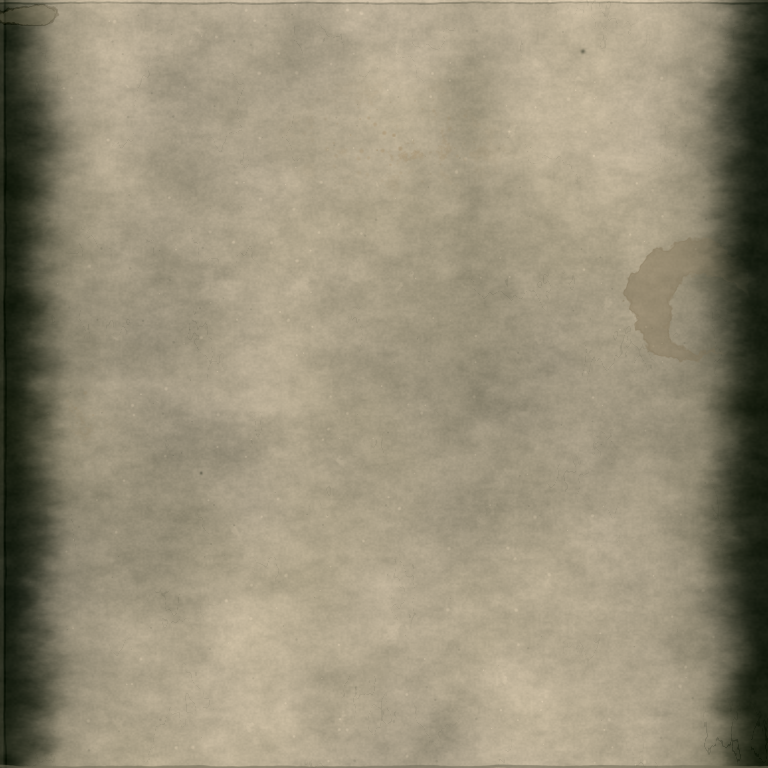
This texture is drawn by a WebGL 1 fragment shader. Its source:

```glsl
precision highp float;

uniform vec2 u_resolution;

float hash(vec2 p) {
  vec3 q = fract(vec3(p.xyx) * 0.1031);
  q += dot(q, q.yzx + 33.33);
  return fract((q.x + q.y) * q.z);
}

float noise(vec2 p) {
  vec2 cell = floor(p);
  vec2 f = fract(p);
  f = f * f * (3.0 - 2.0 * f);
  float low = mix(hash(cell), hash(cell + vec2(1.0, 0.0)), f.x);
  float high = mix(hash(cell + vec2(0.0, 1.0)), hash(cell + 1.0), f.x);
  return mix(low, high, f.y);
}

// Fractal noise centred on zero
float fbm(vec2 p) {
  float sum = 0.0;
  float amp = 0.5;
  for (int i = 0; i < 5; i++) {
    sum += amp * (noise(p) - 0.5);
    p = mat2(1.6, 1.2, -1.2, 1.6) * p + 7.3;
    amp *= 0.6;
  }
  return sum;
}

float glow(vec2 p, vec2 center, vec2 radius) {
  vec2 d = (p - center) / radius;
  return exp(-dot(d, d));
}

// Soft round marks scattered one per grid cell
float specks(vec2 p, float cells, float radius, float density) {
  vec2 q = p * cells;
  vec2 id = floor(q);
  vec2 center = 0.25 + 0.5 * vec2(hash(id + 3.1), hash(id + 8.7));
  float size = radius * (0.5 + hash(id + 5.9));
  float mark = 1.0 - smoothstep(size * 0.2, size, length(fract(q) - center));
  return mark * step(1.0 - density, hash(id + 17.0));
}

float line(float d, float width) {
  return 1.0 - smoothstep(width * 0.3, width, abs(d));
}

// Broad light and shade across the sheet
float paperTone(vec2 p) {
  float v = 0.615 + 0.05 * abs(p.y - 0.45);
  v -= 0.075 * glow(p, vec2(0.61, 0.54), vec2(0.12, 0.13));
  v -= 0.085 * glow(p, vec2(0.22, 0.33), vec2(0.08, 0.13));
  v -= 0.055 * glow(p, vec2(0.19, 0.61), vec2(0.10, 0.12));
  v -= 0.06 * glow(p, vec2(0.41, 0.94), vec2(0.06, 0.06));
  v -= 0.06 * glow(p, vec2(0.61, 0.82), vec2(0.035, 0.16));
  v -= 0.045 * glow(p, vec2(0.24, 0.84), vec2(0.06, 0.12));
  v -= 0.045 * glow(p, vec2(0.62, 0.34), vec2(0.10, 0.06));
  v -= 0.04 * glow(p, vec2(0.86, 0.45), vec2(0.08, 0.14));
  v -= 0.06 * glow(p, vec2(0.55 + p.y * 0.5, 0.04), vec2(0.035, 0.07));
  v -= 0.04 * glow(p, vec2(0.43, 0.10), vec2(0.03, 0.10));
  v += 0.07 * glow(p, vec2(0.77, 0.90), vec2(0.11, 0.17));
  v += 0.06 * glow(p, vec2(0.14, 0.87), vec2(0.06, 0.13));
  v += 0.055 * glow(p, vec2(0.51, 0.87), vec2(0.07, 0.15));
  v += 0.05 * glow(p, vec2(0.37, 0.54), vec2(0.05, 0.14));
  v += 0.065 * glow(p, vec2(0.34, 0.11), vec2(0.09, 0.18));
  v += 0.05 * glow(p, vec2(0.68, 0.13), vec2(0.10, 0.17));
  v += 0.05 * glow(p, vec2(0.51, 0.22), vec2(0.05, 0.04));
  return v;
}

// Dark side burn: 0 at the outer edge, 1 over the sheet
float sideFade(vec2 p) {
  float d = min(p.x, 1.0 - p.x);
  d += 0.025 * fbm(p * vec2(5.0, 9.0) + 2.0) + 0.03 * fbm(p * vec2(18.0, 36.0));
  d += 0.025 * smoothstep(0.86, 1.0, p.y) + 0.008 * smoothstep(0.12, 0.0, p.y);
  return 0.72 * smoothstep(0.008, 0.1, d) + 0.28 * smoothstep(0.03, 0.17, d);
}

// Ragged crescent left by a liquid
float crescentStain(vec2 p) {
  vec2 q = p + 0.05 * vec2(fbm(p * 22.0), fbm(p * 22.0 + 40.0));
  float outer = length(q - vec2(0.898, 0.612)) - 0.080;
  float inner = 0.060 - length((q - vec2(0.932, 0.590)) * vec2(1.0, 1.25));
  float d = max(outer, inner);
  float fill = 1.0 - smoothstep(-0.002, 0.002, d);
  return fill * (0.75 + 0.25 * line(d, 0.005));
}

void main() {
  vec2 p = gl_FragCoord.xy / u_resolution;

  // Mottling, horizontal brushing and grain
  float v = paperTone(p + 0.05 * vec2(fbm(p * 7.0), fbm(p * 7.0 + 20.0)));
  v += 0.07 * fbm(p * vec2(9.0, 12.0)) + 0.1 * fbm(p * vec2(24.0, 34.0) + 9.0);
  v += 0.05 * fbm(p * vec2(60.0, 130.0)) + 0.025 * fbm(p * vec2(150.0, 50.0));
  v += 0.03 * (noise(p * 380.0) - 0.5);
  v += 0.035 * specks(p + 0.06 * fbm(p * 30.0), 26.0, 0.25, 0.05);
  v += 0.06 * specks(p + 0.11, 90.0, 0.22, 0.03) - 0.05 * specks(p + 0.37, 75.0, 0.14, 0.03);

  // Fine broken scratches
  float scratch = line(fbm(p * vec2(14.0, 7.0) + 60.0), 0.006);
  v -= 0.035 * scratch * smoothstep(0.58, 0.75, noise(p * 19.0 + 4.0));
  float burn = 0.115 + 0.07 * fbm(p * vec2(20.0, 45.0)) + 0.02 * (noise(p * 300.0) - 0.5);
  v = mix(burn, v, sideFade(p));

  // Worn border and creased lower right corner
  float wobble = 0.004 * fbm(p * 20.0);
  v += 0.07 * line(p.x - 0.002, 0.004) - 0.04 * line(p.x - 0.007 + wobble, 0.002);
  v -= 0.11 * line(p.y - 0.996 + wobble, 0.002) * smoothstep(0.05, 0.4, v);
  v += 0.07 * line(p.y - 0.999, 0.003);
  v = mix(v, 0.42, 0.6 * line(p.y - 0.001 + wobble, 0.003));
  float crease = line(fbm(p * vec2(28.0, 12.0)), 0.02);
  v -= 0.07 * crease * glow(p, vec2(0.93, 0.03), vec2(0.08, 0.04));
  v -= 0.25 * glow(p, vec2(0.759, 0.933), vec2(0.003));
  v -= 0.20 * glow(p, vec2(0.262, 0.384), vec2(0.002));

  // Paper colour follows brightness
  vec3 color = vec3(1.13 * v - 0.04, v, 0.92 * v - 0.042);
  color.b -= 0.025 * fbm(p * 4.0 + 31.0);

  // Brown stains and rust flecks
  color = mix(color, vec3(0.50, 0.44, 0.33), 0.55 * crescentStain(p) * sideFade(p));
  float corner = length((p - vec2(0.042, 0.979)) / vec2(0.034, 0.012)) + 0.9 * fbm(p * 35.0);
  color = mix(color, vec3(0.43, 0.40, 0.29), 0.3 * (1.0 - smoothstep(0.9, 1.05, corner)));
  color -= 0.08 * line(corner - 1.0, 0.12);
  float rustArea = glow(p, vec2(0.52, 0.82), vec2(0.10, 0.05));
  rustArea += 0.6 * glow(p, vec2(0.11, 0.47), vec2(0.03, 0.05));
  float rust = specks(p, 95.0, 0.3, 0.2) + smoothstep(0.08, 0.3, fbm(p * 45.0));
  color = mix(color, vec3(0.57, 0.45, 0.28), 0.3 * min(rust * rustArea, 1.0));

  gl_FragColor = vec4(clamp(color, 0.0, 1.0), 1.0);
}
```
